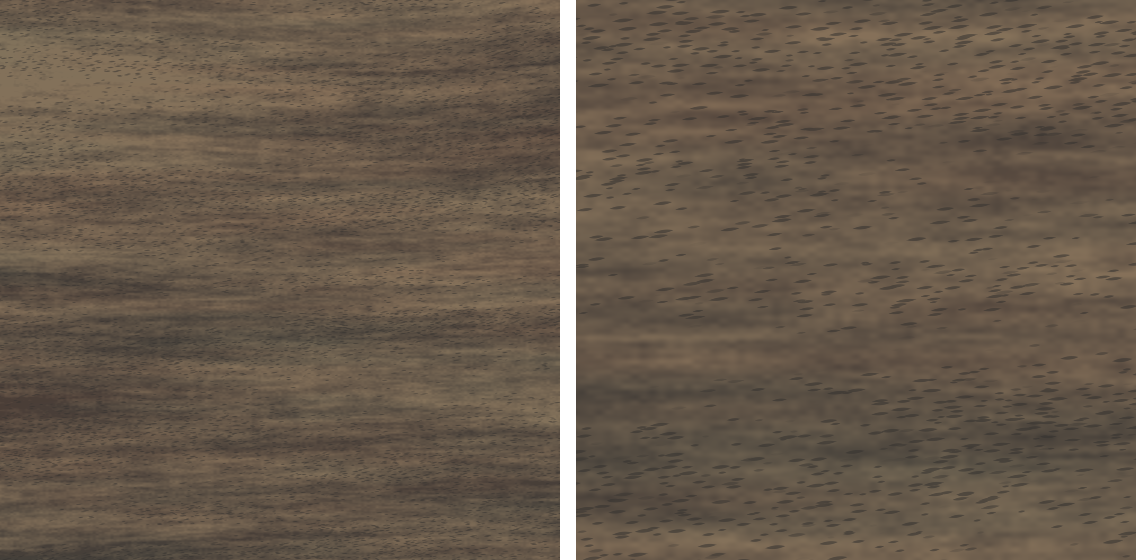
Left: the whole. Right: its middle third, enlarged.
A WebGL 2 fragment shader for this texture:

```glsl
#version 300 es
precision highp float;

#define DARK_WOOD vec3(0.300, 0.262, 0.232)
#define LIGHT_WOOD vec3(0.490, 0.418, 0.335)
#define PORE_COLOR vec3(0.205, 0.195, 0.185)
#define BASE_TONE 0.56
#define BAND_CONTRAST 1.15
#define FIBRE_CONTRAST 0.95
#define VEIN_STRENGTH 0.42
#define PORE_STRENGTH 0.55
#define PORE_LENGTH 0.012
#define PORE_WIDTH 0.0021
#define PORE_SLOPE 0.11
#define PORE_LAYERS 5

uniform vec2 u_resolution;
out vec4 fragColor;

float hash(vec2 p) {
    vec3 q = fract(p.xyx * vec3(0.1031, 0.1030, 0.0973));
    q += dot(q, q.yzx + 33.33);
    return fract((q.x + q.y) * q.z);
}

// Smooth value noise, centred on zero
float noise(vec2 p) {
    vec2 cell = floor(p);
    vec2 f = fract(p);
    f = f * f * (3.0 - 2.0 * f);
    float low = mix(hash(cell), hash(cell + vec2(1.0, 0.0)), f.x);
    float high = mix(hash(cell + vec2(0.0, 1.0)), hash(cell + 1.0), f.x);
    return mix(low, high, f.y) - 0.5;
}

// Octaves of noise, each finer across the grain than along it
float grainNoise(vec2 p, vec2 frequency) {
    float sum = 0.0;
    float weight = 0.55;
    for (int i = 0; i < 3; i++) {
        sum += weight * noise(p * frequency + 17.3 * float(i));
        frequency *= vec2(2.1, 2.3);
        weight *= 0.7;
    }
    return sum;
}

// Gentle bending of the grain lines
vec2 bendGrain(vec2 p) {
    p.y += 0.035 * noise(p * vec2(1.6, 3.0) + 5.0);
    p.y += 0.008 * noise(p * vec2(6.0, 14.0) + 40.0);
    return p;
}

// Long thin dark lines that fade in and out
float veins(vec2 p) {
    float line = abs(noise(p * vec2(1.1, 12.0) + 71.0));
    float fade = smoothstep(0.0, 0.3, noise(p * vec2(2.2, 9.0) + 93.0));
    float ragged = 0.7 + 0.9 * noise(p * vec2(24.0, 190.0));
    return (1.0 - smoothstep(0.0, 0.085, line)) * fade * ragged;
}

// Short tapered dashes, one at most per cell of a staggered grid
float poreLayer(vec2 p, float seed, float density, float blur) {
    vec2 size = vec2(1.7 * PORE_LENGTH, 4.0 * PORE_WIDTH);
    vec2 grid = p / size + seed * vec2(7.37, 3.61);
    grid.x += 9.0 * hash(vec2(floor(grid.y), seed));
    vec2 id = floor(grid) + seed * 57.0;
    float rank = hash(id);
    float scale = hash(id + 11.0);
    vec2 jitter = vec2(hash(id + 23.0), hash(id + 37.0)) - 0.5;
    vec2 d = (fract(grid) - 0.5 - 0.3 * jitter) * size;
    d.y -= PORE_SLOPE * d.x;
    float reach = d.x / (PORE_LENGTH * mix(0.18, 0.5, scale));
    float halfWidth = 0.5 * PORE_WIDTH * mix(0.55, 1.0, scale) * (1.0 - reach * reach);
    float shape = 1.0 - smoothstep(-blur, blur, abs(d.y) - halfWidth);
    return shape * smoothstep(rank, rank + 0.12, density);
}

void main() {
    vec2 uv = gl_FragCoord.xy / u_resolution.y;
    float blur = 0.6 / u_resolution.y;
    vec2 p = bendGrain(uv);

    // Broad bands and narrower streaks
    float bands = 0.7 * noise(p * vec2(0.8, 8.0) + 3.0);
    bands += 0.9 * grainNoise(p, vec2(1.5, 20.0));

    // Fibres, fine speckle and faint marks across the grain
    float fibres = 0.45 * noise(p * vec2(12.0, 115.0) + 13.0);
    fibres += 0.40 * noise(p * vec2(38.0, 240.0) + 29.0);
    fibres += 0.28 * noise(uv * vec2(190.0, 330.0) + 51.0);
    fibres += 0.16 * noise(uv * vec2(70.0, 16.0) + 67.0);

    float tone = BASE_TONE + BAND_CONTRAST * bands + FIBRE_CONTRAST * fibres;
    tone -= VEIN_STRENGTH * veins(p);
    vec3 color = mix(DARK_WOOD, LIGHT_WOOD, clamp(tone, -0.1, 1.15));

    // Drift between reddish and greenish grey
    float tint = noise(p * vec2(1.8, 15.0) + 120.0) + 0.5 * noise(p * vec2(7.0, 60.0));
    color += tint * vec3(0.022, -0.008, -0.010);

    // Open pores, gathered in the darker streaks
    float density = 0.30 + 0.75 * noise(p * vec2(3.0, 26.0) + 140.0) - 0.25 * bands;
    float pores = 0.0;
    for (int i = 0; i < PORE_LAYERS; i++) {
        pores = max(pores, poreLayer(p, float(i) + 1.0, density, blur));
    }
    color = mix(color, PORE_COLOR, PORE_STRENGTH * pores);

    fragColor = vec4(color, 1.0);
}
```
